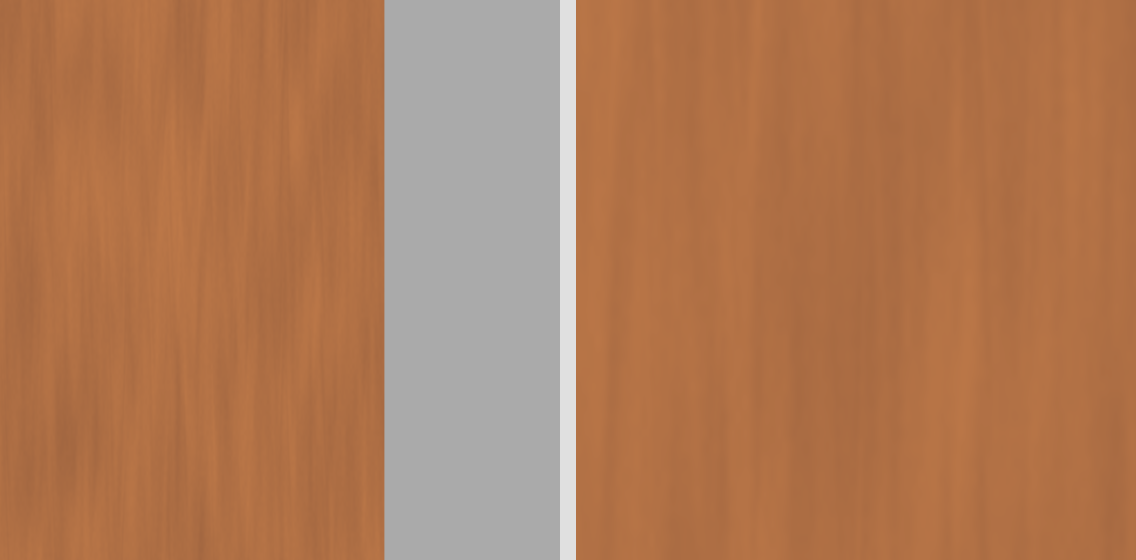
Left: the whole. Right: its middle third, enlarged.
Give the GLSL for this texture, as a Shadertoy shader.

```glsl
#define PANEL_EDGE 0.6865
#define WOOD_DARK vec3(0.610, 0.385, 0.246)
#define WOOD_LIGHT vec3(0.770, 0.490, 0.290)
#define BACKDROP vec3(0.668)
#define BLOTCH_SCALE vec2(17.0, 5.0)
#define STREAK_SCALE vec2(48.0, 6.0)
#define FIBRE_SCALE vec2(135.0, 9.0)
#define PORE_SCALE vec2(250.0, 110.0)

float hash(vec2 p) {
    vec3 q = fract(vec3(p.xyx) * 0.1031);
    q += dot(q, q.yzx + 33.33);
    return fract((q.x + q.y) * q.z);
}

float noise(vec2 p) {
    vec2 cell = floor(p);
    vec2 f = fract(p);
    f = f * f * (3.0 - 2.0 * f);
    float low = mix(hash(cell), hash(cell + vec2(1.0, 0.0)), f.x);
    float high = mix(hash(cell + vec2(0.0, 1.0)), hash(cell + vec2(1.0, 1.0)), f.x);
    return mix(low, high, f.y);
}

// Shifts each column by its own amount so streak ends do not line up.
float grain(vec2 uv, vec2 scale, float seed) {
    vec2 p = uv * scale + seed;
    p.y += 3.0 * noise(vec2(p.x * 0.6, seed));
    return noise(p);
}

vec3 wood(vec2 uv) {
    // Slight waviness of the vertical grain
    uv.x += 0.006 * (noise(uv * vec2(5.0, 3.0)) - 0.5);

    float blotch = 0.6 * grain(uv, BLOTCH_SCALE, 11.3)
                 + 0.4 * grain(uv, BLOTCH_SCALE * 0.5, 47.9);
    float streak = grain(uv, STREAK_SCALE, 23.7);
    float fibre = grain(uv, FIBRE_SCALE, 71.1);
    float pore = noise(uv * PORE_SCALE);

    float tone = 0.46 * blotch + 0.28 * streak + 0.19 * fibre + 0.07 * pore;
    return mix(WOOD_DARK, WOOD_LIGHT, tone);
}

void mainImage(out vec4 fragColor, in vec2 fragCoord) {
    vec2 uv = fragCoord / iResolution.xy;
    float halfPixel = 0.5 / iResolution.x;
    float outside = smoothstep(PANEL_EDGE - halfPixel, PANEL_EDGE + halfPixel, uv.x);
    fragColor = vec4(mix(wood(uv), BACKDROP, outside), 1.0);
}
```
